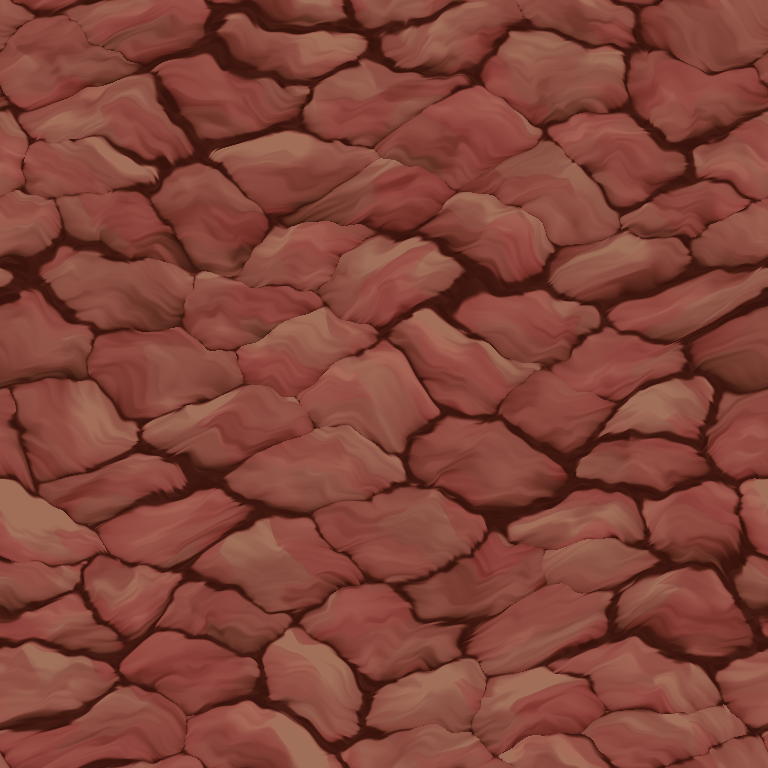
Give the GLSL for this texture, as a Shadertoy shader.

```glsl
// Painted red rock wall: lens-shaped stones, dark cracks and dry brush daubs, tiling.

const float TAU = 6.2831853;
const vec2 STONES = vec2(5.0, 14.0);      // columns and staggered rows per tile
const vec2 FLATTEN = vec2(1.0, 1.74);     // metric that makes stones wide
const float CORNER_SHARPNESS = 220.0;

const vec3 PALETTE[6] = vec3[6](
    vec3(0.21, 0.07, 0.045), vec3(0.33, 0.14, 0.10), vec3(0.45, 0.21, 0.17),
    vec3(0.54, 0.28, 0.24), vec3(0.58, 0.33, 0.28), vec3(0.64, 0.42, 0.34));

struct Stone {
    vec2 local;   // offset from the stone centre
    vec3 id;      // random values of the stone
    float edge;   // distance to the rounded outline
};

vec3 hash3(vec2 cell) {
    vec3 q = fract(cell.xyx * vec3(0.1031, 0.1030, 0.0973));
    q += dot(q, q.yxz + 33.33);
    return fract((q.xxy + q.yzz) * q.zyx);
}

// Layered sines with whole frequencies bend the plane and still wrap.
vec2 sway(vec2 p, float amount) {
    float frequency = 2.0;
    for (int i = 0; i < 4; i++) {
        vec2 wave = frequency * p.yx + (frequency - 1.0) * vec2(p.x, -p.y);
        p += amount / frequency * sin(TAU * wave + vec2(1.3, 4.1) * frequency);
        frequency = 2.0 * frequency + 1.0;
    }
    return p;
}

// Wrapping cellular noise: one tone per cell, blended at the borders.
float daubs(vec2 p, vec2 grid, float sharpness, float seed) {
    vec2 g = p * grid;
    vec2 base = floor(g);
    float total = 0.0, weights = 0.0;
    for (int y = -1; y <= 1; y++)
    for (int x = -1; x <= 1; x++) {
        vec2 cell = base + vec2(x, y);
        vec3 h = hash3(mod(cell, grid) + seed * 19.0);
        vec2 away = cell + 0.15 + 0.7 * h.xy - g;
        float weight = exp(-sharpness * dot(away, away));
        total += weight * h.z;
        weights += weight;
    }
    return total / max(weights, 1e-9);
}

// Vector from p to the centre of a stone, in canvas units.
vec2 toCentre(vec2 p, vec2 cell) {
    vec2 jitter = vec2(0.6, 0.8) * (hash3(mod(cell, STONES) + 7.0).xy - 0.5);
    vec2 stagger = vec2(0.5 * mod(cell.y, 2.0), 0.0);
    return (cell + 0.5 + stagger + jitter) / STONES - p;
}

Stone findStone(vec2 p) {
    vec2 base = floor(p * STONES);
    vec2 nearest = vec2(9.0), owner = base;
    for (int y = -3; y <= 3; y++)
    for (int x = -2; x <= 2; x++) {
        vec2 cell = base + vec2(x, y);
        vec2 centre = toCentre(p, cell) * FLATTEN;
        if (dot(centre, centre) < dot(nearest, nearest)) {
            nearest = centre;
            owner = cell;
        }
    }
    // A soft minimum over all borders rounds the corners.
    float sum = 0.0;
    for (int y = -3; y <= 3; y++)
    for (int x = -2; x <= 2; x++) {
        vec2 centre = toCentre(p, base + vec2(x, y)) * FLATTEN;
        vec2 between = centre - nearest;
        if (dot(between, between) < 1e-6) continue;
        vec2 normal = normalize(between);
        float border = dot(0.5 * (centre + nearest), normal) / length(normal * FLATTEN);
        sum += exp(-CORNER_SHARPNESS * border);
    }
    float edge = -log(max(sum, 1e-20)) / CORNER_SHARPNESS;
    return Stone(-nearest / FLATTEN, hash3(mod(owner, STONES) + 41.0), edge);
}

vec3 paint(float tone) {
    vec3 color = PALETTE[0];
    for (int i = 1; i < 6; i++)
        color = mix(color, PALETTE[i], clamp(tone * 5.0 - float(i - 1), 0.0, 1.0));
    return color;
}

void mainImage(out vec4 fragColor, in vec2 fragCoord) {
    vec2 uv = fragCoord / iResolution.xy;
    vec2 p = sway(uv, 0.035);
    Stone stone = findStone(p);

    // Brush strokes arch over each stone with their own tilt.
    float across = stone.local.x;
    float arch = 2.5 * across * across + 0.6 * (stone.id.z - 0.5) * across;
    vec2 stroke = sway(p + stone.id.xy + vec2(0.0, arch), 0.04);
    float broad = daubs(stroke, vec2(8.0, 18.0), 16.0, 1.0);
    float small = daubs(stroke, vec2(17.0, 46.0), 10.0, 2.0);
    float bristle = daubs(stroke, vec2(28.0, 170.0), 6.0, 3.0);
    float glaze = daubs(stroke, vec2(10.0, 24.0), 18.0, 5.0);

    // Cracks swell and fade along their length.
    float swell = daubs(uv, vec2(6.0, 9.0), 5.0, 4.0);
    float edge = stone.edge + 0.004 * (bristle - 0.5) + 0.004 * (small - 0.5);
    float width = mix(-0.004, 0.0095, swell);
    float crack = 1.0 - smoothstep(width - 0.002, width + 0.003, edge);

    // Light from above, soft shade on the undersides.
    float top = smoothstep(-0.02, 0.04, stone.local.y);
    float under = 1.0 - smoothstep(-0.05, 0.03, stone.local.y);
    float shade = exp(-max(edge, 0.0) / 0.012) * mix(0.15, 0.5, under) * (0.5 + swell);
    float glint = smoothstep(0.62, 0.75, glaze) * top;

    float tone = 0.71 + 0.34 * (broad - 0.5) + 0.24 * (small - 0.5) + 0.16 * (bristle - 0.5);
    tone += 0.10 * (top - 0.5) + 0.12 * (stone.id.z - 0.5) + 0.2 * glint - shade;
    tone = mix(tone, 0.12 * bristle, crack);

    // Rosy and tan glazes tint the lit rock.
    vec3 rosy = vec3(0.04, -0.035, -0.01) * (0.55 - glaze) * (1.0 - crack);
    fragColor = vec4(paint(tone) + rosy, 1.0);
}
```
